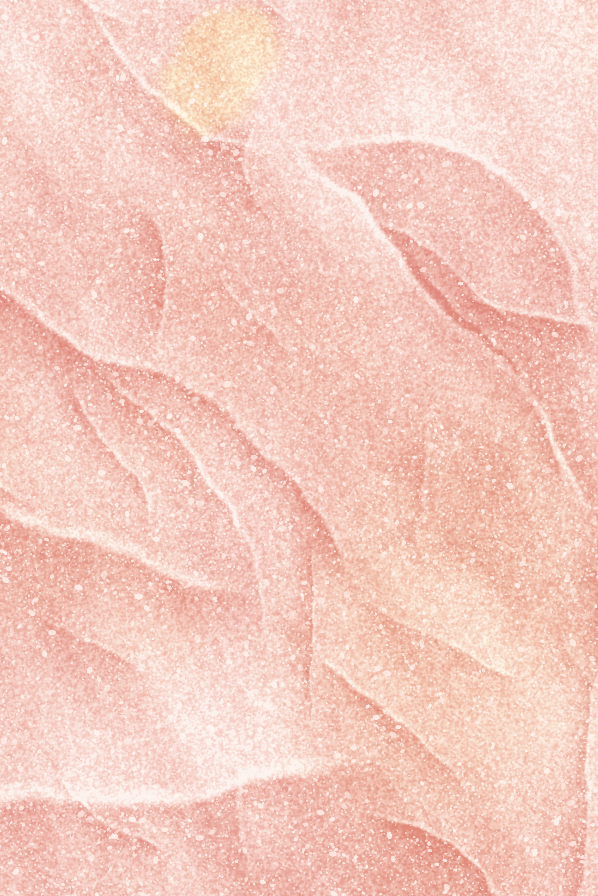
Give the GLSL for this texture, as a Shadertoy shader.

```glsl
const vec3 DEEP_ROSE = vec3(0.88, 0.54, 0.49);
const vec3 BLUSH = vec3(0.96, 0.785, 0.745);
const vec3 PEARL = vec3(0.99, 0.95, 0.93);
const vec3 PEACH_TINT = vec3(0.003, 0.012, -0.026);

float hash(vec2 p) {
    vec3 q = fract(p.xyx * 0.1031);
    q += dot(q, q.yzx + 33.33);
    return fract((q.x + q.y) * q.z);
}

float noise(vec2 p) {
    vec2 cell = floor(p), f = fract(p);
    f = f * f * (3.0 - 2.0 * f);
    float low = mix(hash(cell), hash(cell + vec2(1, 0)), f.x);
    float high = mix(hash(cell + vec2(0, 1)), hash(cell + vec2(1, 1)), f.x);
    return mix(low, high, f.y);
}

float fbm(vec2 p) {
    float sum = 0.0, gain = 0.5;
    for (int i = 0; i < 4; i++) {
        sum += gain * noise(p);
        p = mat2(1.6, 1.2, -1.2, 1.6) * p + 7.3;
        gain *= 0.5;
    }
    return sum / 0.9375;
}

vec2 rotate(vec2 p, float angle) {
    float c = cos(angle), s = sin(angle);
    return mat2(c, s, -s, c) * p;
}

// Bent crease from a to b: lit crest on its left, soft shadow on its right
float fold(vec2 p, vec2 a, vec2 b, float bend, float crest, float shade, float width) {
    float len = distance(a, b);
    vec2 dir = (b - a) / len, q = p - a;
    float u = dot(q, dir) / len;
    float taper = smoothstep(0.0, 0.22, u) * smoothstep(1.0, 0.75, u);
    float slope = 4.0 * bend * (1.0 - 2.0 * u);
    float v = dir.x * q.y - dir.y * q.x - 4.0 * bend * len * u * (1.0 - u);
    v /= sqrt(1.0 + slope * slope);
    float ridge = exp(-pow(v / (0.16 * width), 2.0)) + 0.3 * exp(-abs(v - width) / width);
    float shadow = smoothstep(0.0, 0.2 * width, -v) * exp(min(v, 0.0) / width);
    return taper * (crest * ridge - shade * shadow);
}

// Broad sweeps of the spatula
float sweeps(vec2 p) {
    float t = fold(p, vec2(-0.05, 0.76), vec2(0.23, 0.575), -0.14, 0.26, 0.60, 0.036);
    t += fold(p, vec2(0.14, 0.605), vec2(0.42, 0.34), 0.08, 0.12, 0.55, 0.030);
    t += fold(p, vec2(0.10, 0.60), vec2(0.31, 0.26), 0.10, 0.36, 0.25, 0.022);
    t += fold(p, vec2(-0.06, 0.47), vec2(0.30, 0.34), -0.06, 0.38, 0.50, 0.048);
    t += fold(p, vec2(0.68, 0.39), vec2(0.30, 0.89), -0.03, 0.36, 0.40, 0.032);
    t += fold(p, vec2(0.31, 0.84), vec2(0.66, 0.59), 0.29, 0.34, 0.55, 0.036);
    t += fold(p, vec2(0.52, 0.69), vec2(0.68, 0.63), -0.08, 0.34, 0.40, 0.026);
    t += fold(p, vec2(0.45, 0.75), vec2(0.64, 0.43), 0.04, 0.14, 0.50, 0.026);
    t += fold(p, vec2(0.66, 0.48), vec2(0.62, -0.08), 0.05, 0.16, 0.50, 0.016);
    t += fold(p, vec2(-0.09, 0.10), vec2(0.45, 0.17), -0.03, 0.26, 0.42, 0.060);
    t += fold(p, vec2(0.35, 0.27), vec2(0.53, 0.11), 0.06, 0.30, 0.40, 0.020);
    t += fold(p, vec2(0.40, 0.10), vec2(0.60, -0.03), 0.10, 0.32, 0.45, 0.018);
    t += fold(p, vec2(0.34, 0.43), vec2(0.35, 0.17), 0.05, 0.16, 0.40, 0.014);
    t += fold(p, vec2(0.16, 0.79), vec2(0.18, 0.59), 0.10, 0.12, 0.38, 0.020);
    t += fold(p, vec2(0.10, 1.03), vec2(0.34, 0.83), -0.12, 0.36, 0.28, 0.026);
    return t;
}

// Short creases, one per grid cell, mostly running down to the right
float creases(vec2 p, float size) {
    vec2 home = floor(p / size);
    float t = 0.0;
    for (int y = -1; y <= 1; y++)
    for (int x = -1; x <= 1; x++) {
        vec2 cell = home + vec2(x, y);
        float h = hash(cell + 3.7), k = hash(cell + 19.1);
        vec2 center = (cell + 0.3 + 0.4 * vec2(h, k)) * size;
        float angle = -1.0 + 1.1 * (hash(cell + 41.3) - 0.5);
        vec2 arm = size * mix(0.35, 0.65, k) * vec2(cos(angle), sin(angle));
        float depth = smoothstep(0.1, 0.9, h);
        t += fold(p, center - arm, center + arm, 0.3 * (k - 0.5),
                  0.22 * depth, 0.38 * depth, size * 0.1);
    }
    return t;
}

// Tiny bright angular flakes, at most one per cell
float glitter(vec2 p, float freq, float amount) {
    p *= freq;
    vec2 cell = floor(p);
    float h = hash(cell + 5.3), k = hash(cell + 27.9);
    vec2 q = abs(rotate(fract(p) - mix(vec2(0.28), vec2(0.72), vec2(h, k)), 6.28 * k));
    float d = max(q.x + 0.4 * q.y, 0.8 * q.y);
    float radius = mix(0.10, 0.27, hash(cell + 83.1)), blur = 0.45 * freq / iResolution.y;
    float present = step(hash(cell + 61.7), amount);
    return present * mix(0.55, 1.0, h) * (1.0 - smoothstep(radius - blur, radius + blur, d));
}

void mainImage(out vec4 fragColor, in vec2 fragCoord) {
    vec2 p = fragCoord / iResolution.y;

    // Uneven cream surface
    vec2 warp = vec2(fbm(p * 7.0 + 2.0), fbm(p * 7.0 + 31.0)) - 0.5;
    vec2 w = p + 0.06 * warp;
    vec2 flow = vec2(dot(w, vec2(0.55, -0.83)), dot(w, vec2(0.83, 0.55)));
    float tone = 0.67 + 0.55 * (fbm(w * 4.5 + 11.0) - 0.5);
    tone += 0.60 * (fbm(flow * vec2(4.5, 17.0) + 40.0) - 0.5);
    tone += 0.10 * smoothstep(0.65, 1.0, p.y) - 0.10 * smoothstep(0.45, 0.0, p.x + p.y * 0.5);
    tone += (sweeps(w) + creases(w, 0.19)) * mix(0.6, 1.4, noise(p * 13.0));

    // Powdery grain
    vec2 g = rotate(p, 0.6);
    tone += 0.50 * (noise(g * 470.0) - 0.5) + 0.24 * (noise(g * 220.0 + 9.0) - 0.5);

    vec3 color = mix(DEEP_ROSE, BLUSH, clamp(tone / 0.68, 0.0, 1.0));
    color = mix(color, PEARL, clamp((tone - 0.68) / 0.52, 0.0, 1.0));

    // Warm peach patches
    float peach = 0.4 * smoothstep(0.50, 0.75, fbm(p * 3.0 + 17.0));
    peach = max(peach, smoothstep(0.28, 0.05, length((w - vec2(0.52, 0.30)) * vec2(1.0, 0.7))));
    float spot = length((p + 0.12 * warp - vec2(0.25, 0.93)) * vec2(1.0, 1.3));
    peach = max(peach, 2.2 * smoothstep(0.07, 0.035, spot));
    color += PEACH_TINT * peach;

    // Glitter on turned grids, thicker in patches
    float density = mix(0.15, 0.6, noise(p * 16.0));
    float sparkle = max(glitter(g, 205.0, density), glitter(rotate(p, 1.1), 125.0, 0.6 * density));
    sparkle = max(sparkle, glitter(rotate(p, 0.3), 75.0, 0.4 * density));
    color = mix(color, PEARL + 0.01, 0.9 * sparkle);
    fragColor = vec4(clamp(color, 0.0, 1.0), 1.0);
}
```
